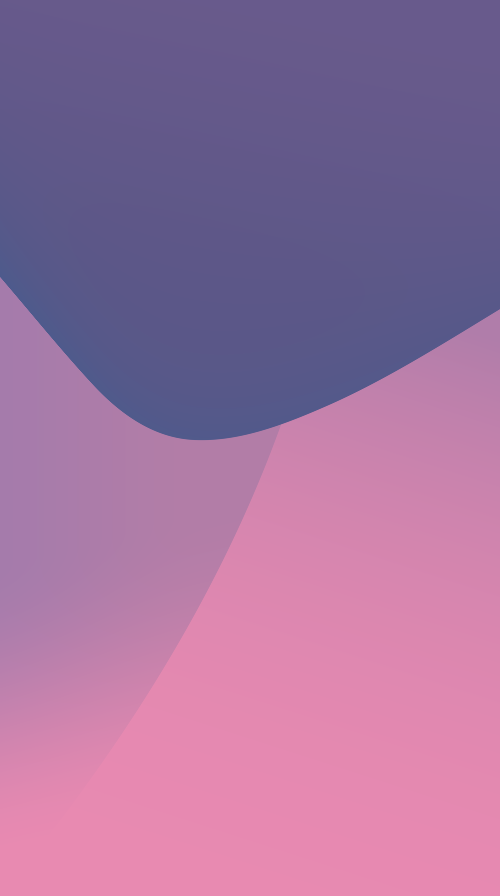
Give the GLSL for this background, as a Shadertoy shader.

```glsl
// Soft layered waves: an indigo sheet hanging over mauve and rose folds.

const vec3 PLUM   = vec3(0.410, 0.353, 0.548);
const vec3 INDIGO = vec3(0.364, 0.340, 0.530);
const vec3 STEEL  = vec3(0.302, 0.355, 0.550);
const vec3 MAUVE  = vec3(0.690, 0.490, 0.665);
const vec3 LILAC  = vec3(0.645, 0.483, 0.672);
const vec3 ROSE   = vec3(0.910, 0.540, 0.694);

// Cubic through two knots, each given as (x, height, slope).
float hermite(vec3 a, vec3 b, float x) {
    float span = b.x - a.x;
    float t = (x - a.x) / span;
    float s = 1.0 - t;
    return s * s * ((1.0 + 2.0 * t) * a.y + t * span * a.z)
         + t * t * ((1.0 + 2.0 * s) * b.y - s * span * b.z);
}

// Height of the lower rim of the indigo sheet.
float sheetRim(float x) {
    vec3 knots[5] = vec3[5](
        vec3(0.000, 0.691, -0.65), vec3(0.187, 0.570, -0.60),
        vec3(0.386, 0.509, -0.03), vec3(0.654, 0.547, 0.245),
        vec3(1.000, 0.655, 0.34));
    int i = 0;
    while (i < 3 && x > knots[i + 1].x) i++;
    return hermite(knots[i], knots[i + 1], x);
}

// Horizontal position of the crease between the two folds.
float foldCrease(float y) {
    return y * (1.492 - 0.805 * y);
}

// Antialiased step across one pixel.
float edgeMask(float signedGap, float pixel) {
    return smoothstep(-0.6 * pixel, 0.6 * pixel, signedGap);
}

vec3 sheetColor(vec2 uv, float gap) {
    vec3 body = mix(INDIGO, PLUM, smoothstep(0.62, 1.04, uv.y + 0.12 * (uv.x - 0.5)));
    float rimGlow = exp(-max(gap, 0.0) / 0.075) * (1.0 - 0.6 * uv.x);
    return mix(body, STEEL, rimGlow);
}

vec3 roseFold(vec2 uv) {
    float rise = clamp((uv.y + 0.18 * uv.x) / 0.8, 0.0, 1.0);
    return mix(ROSE, MAUVE, pow(rise, 2.5));
}

vec3 mauveFold(vec2 uv) {
    vec3 body = mix(LILAC, MAUVE + vec3(0.008, 0.0, -0.01), smoothstep(-0.05, 0.4, uv.x));
    float warmth = 1.0 - smoothstep(0.04, 0.37, uv.y - 0.15 * uv.x);
    return mix(body, roseFold(uv), warmth);
}

void mainImage(out vec4 fragColor, in vec2 fragCoord) {
    vec2 uv = fragCoord / iResolution.xy;
    vec2 pixel = 1.0 / iResolution.xy;

    // Folds, left and right of the crease
    float creaseGap = uv.x - foldCrease(uv.y);
    vec3 color = mix(mauveFold(uv), roseFold(uv), edgeMask(creaseGap, pixel.x));

    // Sheet on top
    float sheetGap = uv.y - sheetRim(uv.x);
    color = mix(color, sheetColor(uv, sheetGap), edgeMask(sheetGap, pixel.y));

    fragColor = vec4(color, 1.0);
}
```
